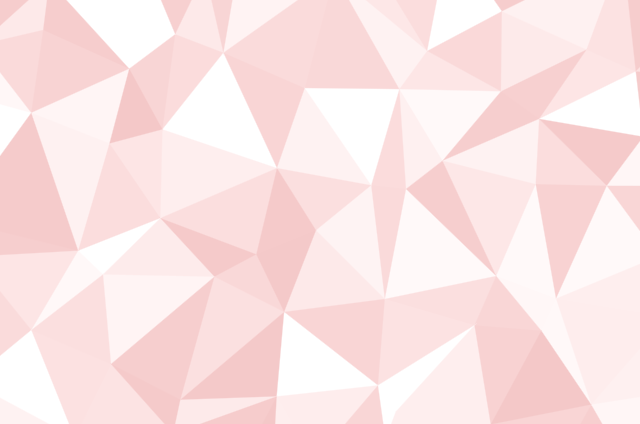
Reproduce this background procedurally as a Shadertoy shader.

```glsl
#define CELLS_PER_HEIGHT 5.2
#define JITTER 0.74
#define LATTICE_ANGLE 0.42
#define LATTICE_SHIFT vec2(7.3, 3.6)
#define EDGE_PIXELS 1.3
#define DEEPEST_TINT 0.78
#define TINT_RANGE 0.225
#define WHITE_SHARE 0.12
#define TONE_SCATTER 0.4

vec2 hash22(vec2 p) {
    vec3 q = fract(p.xyx * vec3(0.1031, 0.1030, 0.0973));
    q += dot(q, q.yzx + 33.33);
    return fract((q.xx + q.yz) * q.zy);
}

float cross2(vec2 a, vec2 b) { return a.x * b.y - a.y * b.x; }

// Scattered mesh vertex belonging to a lattice cell
vec2 meshVertex(vec2 cell) {
    return cell + (hash22(cell + 41.0) - 0.5) * JITTER;
}

// Signed distance to the line a-b, positive on its left
float edgeDistance(vec2 p, vec2 a, vec2 b) {
    return cross2(b - a, p - a) / max(length(b - a), 1e-4);
}

float triangleDistance(vec2 p, vec2 a, vec2 b, vec2 c) {
    return min(edgeDistance(p, a, b), min(edgeDistance(p, b, c), edgeDistance(p, c, a)));
}

// Delaunay rule: true when the angles at a and c sum to less than pi
bool splitsAlongBD(vec2 a, vec2 b, vec2 c, vec2 d) {
    vec2 ab = b - a, ad = d - a, cb = b - c, cd = d - c;
    return cross2(ab, ad) * dot(cd, cb) + dot(ab, ad) * cross2(cd, cb) > 0.0;
}

// Pale rose to white; evenly spread tones keep the shares balanced
vec3 facetColor(vec2 cell, float side) {
    float scatter = hash22(cell + side * 17.0 + 90.0).x * TONE_SCATTER;
    float tone = fract(dot(cell, vec2(0.7549, 0.5698)) + 0.5 * side + scatter);
    float tint = tone > 1.0 - WHITE_SHARE ? 1.0 : DEEPEST_TINT + TINT_RANGE * tone;
    float fade = 1.0 - tint;
    return vec3(1.0 - 0.93 * fade * fade, tint, tint);
}

void mainImage(out vec4 fragColor, in vec2 fragCoord) {
    // Turned lattice space, so that no row follows the canvas sides
    float s = sin(LATTICE_ANGLE), c = cos(LATTICE_ANGLE);
    vec2 uv = fragCoord / iResolution.y * CELLS_PER_HEIGHT;
    vec2 p = mat2(c, s, -s, c) * uv + LATTICE_SHIFT;
    float softness = EDGE_PIXELS * CELLS_PER_HEIGHT / iResolution.y;

    // Blend the facets by their coverage of this point
    float total = 1e-4;
    vec3 color = vec3(0.98, 0.89, 0.89) * total;
    for (int y = -1; y <= 1; y++) {
        for (int x = -1; x <= 1; x++) {
            vec2 cell = floor(p) + vec2(x, y);
            vec2 v0 = meshVertex(cell);
            vec2 v1 = meshVertex(cell + vec2(1, 0));
            vec2 v2 = meshVertex(cell + vec2(1, 1));
            vec2 v3 = meshVertex(cell + vec2(0, 1));

            bool alongBD = splitsAlongBD(v0, v1, v2, v3);
            vec2 dist = alongBD
                ? vec2(triangleDistance(p, v0, v1, v3), triangleDistance(p, v1, v2, v3))
                : vec2(triangleDistance(p, v0, v1, v2), triangleDistance(p, v0, v2, v3));
            vec2 cover = clamp(0.5 + dist / softness, 0.0, 1.0);

            color += facetColor(cell, 0.0) * cover.x + facetColor(cell, 1.0) * cover.y;
            total += cover.x + cover.y;
        }
    }
    fragColor = vec4(color / total, 1.0);
}
```
